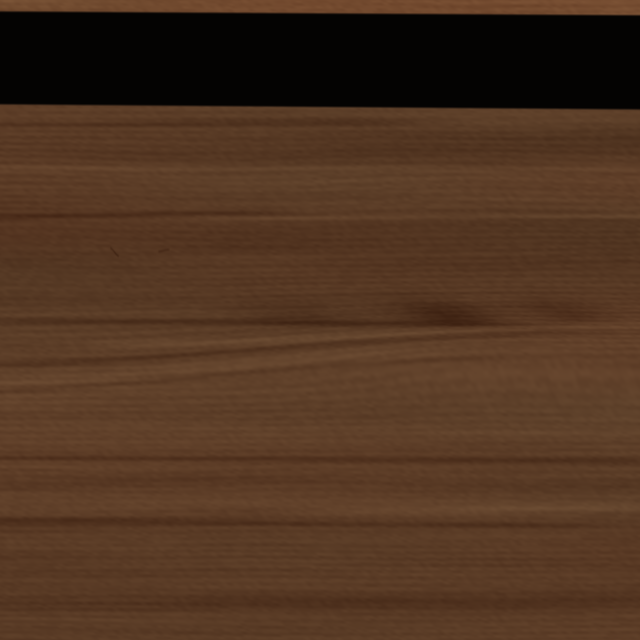
Write a three.js fragment shader that draws this texture.

```glsl
// Draws a brown walnut panel with horizontal grain below a black gap and a thin upper board.
#define DARK_WOOD vec3(0.265, 0.155, 0.088)
#define LIGHT_WOOD vec3(0.425, 0.300, 0.200)
#define GAP_COLOR vec3(0.016, 0.011, 0.009)
#define BASE_TONE 0.55
#define GRAIN_AMOUNT 0.42
#define RIB_COUNT 96.0
#define RIB_AMOUNT 0.07
#define PORE_AMOUNT 0.16
#define EDGE_SOFT 0.0025

varying vec2 vUv;

float hash(vec2 p) {
  p = fract(p * vec2(0.1031, 0.1137));
  p += dot(p, p.yx + 33.33);
  return fract((p.x + p.y) * p.x * 17.0);
}

float noise(vec2 p) {
  vec2 i = floor(p), f = fract(p);
  f = f * f * (3.0 - 2.0 * f);
  float low = mix(hash(i), hash(i + vec2(1.0, 0.0)), f.x);
  float high = mix(hash(i + vec2(0.0, 1.0)), hash(i + vec2(1.0, 1.0)), f.x);
  return mix(low, high, f.y);
}

float bell(float d, float width) {
  return exp(-d * d / (width * width));
}

// Soft grain line that eases in height from a to b and fades at both ends.
float streak(vec2 p, vec2 a, vec2 b, float width) {
  float t = (p.x - a.x) / (b.x - a.x);
  float center = mix(a.y, b.y, smoothstep(0.0, 1.0, t));
  float fade = smoothstep(-0.1, 0.15, t) * (1.0 - smoothstep(0.85, 1.1, t));
  return fade * bell(p.y - center, width);
}

// Layered fibres, ribs and pores stretched along the board.
float grain(vec2 p) {
  float wobble = 0.008 * (noise(p * vec2(3.0, 7.0)) - 0.5);
  float lift = 0.045 * smoothstep(0.05, 0.85, p.x) * bell(p.y - 0.455, 0.065);
  float v = p.y + wobble - lift;
  float fibre = 0.40 * noise(vec2(p.x * 1.6, v * 28.0))
              + 0.35 * noise(vec2(p.x * 2.5 + 7.0, v * 75.0))
              + 0.25 * noise(vec2(p.x * 5.0 + 3.0, v * 170.0)) - 0.5;
  float rib = sin(6.2832 * RIB_COUNT * v + 5.0 * noise(vec2(p.x * 4.0, v * 20.0)));
  float patchy = 0.3 + 0.7 * noise(p * vec2(5.0, 18.0) + 11.0);
  float pores = noise(vec2(p.x * 120.0 + v * 90.0, v * 230.0)) - 0.5;
  return fibre * GRAIN_AMOUNT + rib * patchy * RIB_AMOUNT + pores * PORE_AMOUNT;
}

// Broad light and dark zones running across the panel.
float broadBands(vec2 p) {
  float tone = -0.15 * bell(p.y - 0.770, 0.022);
  tone += 0.11 * bell(p.y - 0.705, 0.030);
  tone -= 0.20 * bell(p.y - 0.615, 0.045);
  tone -= 0.08 * bell(p.y - 0.535, 0.035);
  tone += 0.13 * bell(p.y - 0.395, 0.085);
  tone -= 0.15 * bell(p.y - 0.245, 0.014);
  tone += 0.08 * bell(p.y - 0.212, 0.018);
  tone -= 0.08 * bell(p.y - 0.120, 0.060);
  return tone;
}

float darkStreaks(vec2 p) {
  float s = 0.30 * streak(p, vec2(-0.1, 0.804), vec2(0.65, 0.809), 0.006);
  s += 0.35 * streak(p, vec2(-0.1, 0.660), vec2(0.45, 0.668), 0.005);
  s += 0.40 * streak(p, vec2(-0.1, 0.499), vec2(0.85, 0.493), 0.005);
  s += 0.38 * streak(p, vec2(-0.1, 0.428), vec2(0.95, 0.482), 0.006);
  s += 0.20 * streak(p, vec2(-0.1, 0.388), vec2(0.80, 0.440), 0.005);
  s += 0.40 * streak(p, vec2(-0.1, 0.284), vec2(1.1, 0.280), 0.005);
  s += 0.32 * streak(p, vec2(-0.1, 0.187), vec2(0.95, 0.178), 0.006);
  s += 0.25 * streak(p, vec2(-0.1, 0.055), vec2(1.1, 0.063), 0.012);
  // Short pore scars.
  s += 0.35 * streak(p, vec2(0.172, 0.612), vec2(0.186, 0.600), 0.0025);
  s += 0.30 * streak(p, vec2(0.247, 0.607), vec2(0.265, 0.610), 0.0025);
  return s;
}

float lightStreaks(vec2 p) {
  float s = 0.20 * streak(p, vec2(-0.1, 0.738), vec2(1.1, 0.735), 0.005);
  s += 0.24 * streak(p, vec2(0.25, 0.658), vec2(1.1, 0.662), 0.004);
  s += 0.28 * streak(p, vec2(0.15, 0.462), vec2(1.0, 0.489), 0.006);
  s += 0.18 * streak(p, vec2(-0.1, 0.400), vec2(0.70, 0.450), 0.008);
  s += 0.20 * streak(p, vec2(0.45, 0.201), vec2(1.1, 0.207), 0.005);
  return s;
}

// Smoky figure with slanting shadows above the central seam.
float knotShade(vec2 p) {
  float seam = smoothstep(0.485, 0.500, p.y);
  float slant = p.x + 1.4 * (p.y - 0.5);
  float shade = 0.55 * bell(slant - 0.71, 0.070) * bell(p.y - 0.505, 0.026);
  shade += 0.28 * bell(slant - 0.90, 0.060) * bell(p.y - 0.505, 0.030);
  shade += 0.25 * bell(slant - 0.47, 0.085) * bell(p.y - 0.505, 0.028);
  return shade * seam;
}

void main() {
  vec2 p = vUv;
  float tone = BASE_TONE + grain(p) + broadBands(p);
  tone += lightStreaks(p) - darkStreaks(p) - knotShade(p);
  vec3 color = mix(DARK_WOOD, LIGHT_WOOD, clamp(tone, -0.15, 1.15));
  color += vec3(0.012, -0.004, -0.004) * (noise(p * vec2(2.0, 14.0) + 5.0) - 0.4);

  // Upper board and the dark gap with slightly sloping edges.
  float gapTop = 0.982 - 0.006 * p.x;
  float gapBottom = 0.837 - 0.008 * p.x;
  float upper = smoothstep(-EDGE_SOFT, EDGE_SOFT, p.y - gapTop);
  float lower = 1.0 - smoothstep(-EDGE_SOFT, EDGE_SOFT, p.y - gapBottom);
  color *= mix(1.0, 1.28, upper);
  gl_FragColor = vec4(mix(GAP_COLOR, color, max(upper, lower)), 1.0);
}
```
